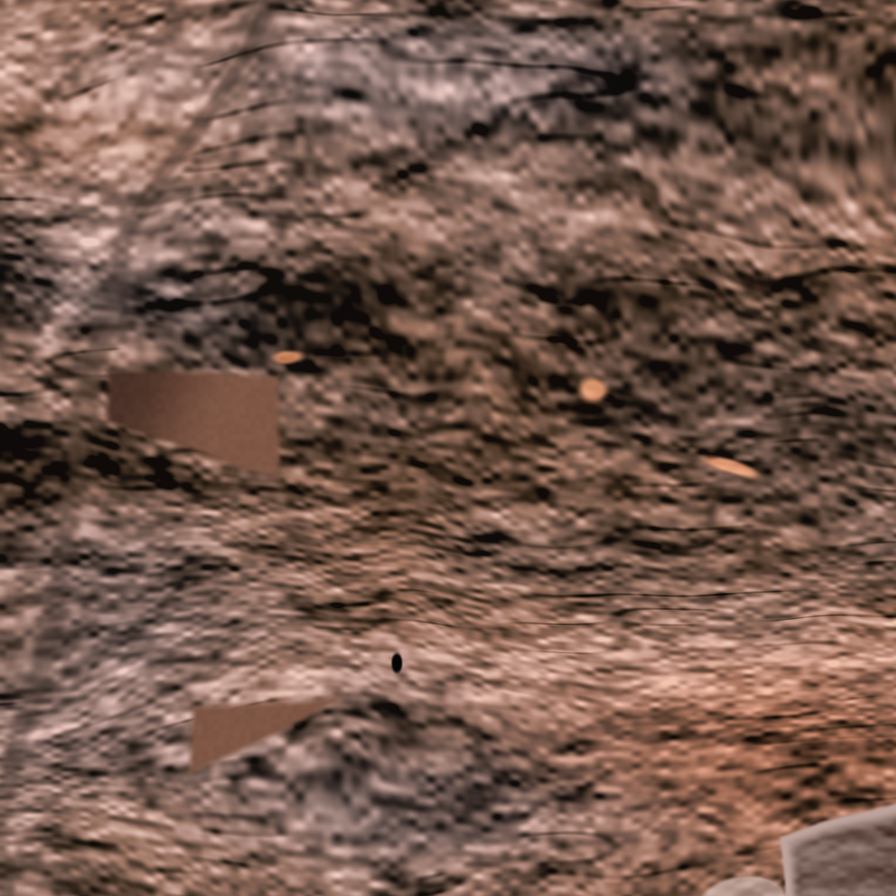
A Shadertoy shader for this texture:

```glsl
// Layered, sunlit sandstone cliff with crevices, sand pockets and loose stones.

float hash(vec2 p) {
    vec3 h = fract(p.xyx * 0.1031);
    h += dot(h, h.yzx + 33.33);
    return fract((h.x + h.y) * h.z);
}

float noise(vec2 p) {
    vec2 cell = floor(p), f = fract(p);
    f = f * f * (3.0 - 2.0 * f);
    return mix(mix(hash(cell), hash(cell + vec2(1, 0)), f.x),
               mix(hash(cell + vec2(0, 1)), hash(cell + vec2(1, 1)), f.x), f.y);
}

// Flat grains that grow rounder as they get finer
float strata(vec2 p) {
    vec2 freq = vec2(9, 32);
    float sum = 0.0;
    for (int i = 0; i < 4; i++) {
        float weight = (i == 0 || i == 3) ? 0.26 : 0.36;
        sum += weight * (noise(p * freq + 17.3 * float(i)) - 0.5);
        p.y += 0.04 * p.x;
        freq *= vec2(2.2, 1.65);
    }
    return sum;
}

float blob(vec2 p, vec2 centre, vec2 radius) {
    vec2 d = (p - centre) / radius;
    return exp(-dot(d, d));
}

// Broad light and dark beds of the cliff
float beds(vec2 p) {
    float t = 0.38;
    t += 0.19 * blob(p, vec2(0.08, 0.88), vec2(0.34, 0.14));
    t += 0.18 * blob(p, vec2(0.45, 0.745), vec2(0.32, 0.035));
    t += 0.10 * blob(p, vec2(0.50, 0.89), vec2(0.12, 0.08));
    t += 0.24 * blob(p, vec2(0.75, 0.26 + 0.1 * (p.x - 0.75)), vec2(0.50, 0.055));
    t += 0.10 * blob(p, vec2(0.25, 0.08), vec2(0.60, 0.10));
    t += 0.06 * blob(p, vec2(0.15, 0.28), vec2(0.25, 0.14));
    t -= 0.16 * blob(p, vec2(0.80, 0.90), vec2(0.25, 0.06));
    t -= 0.20 * blob(p, vec2(0.30, 0.67), vec2(0.16, 0.07));
    t -= 0.25 * blob(p, vec2(0.00, 0.69), vec2(0.07, 0.06));
    t -= 0.12 * blob(p, vec2(0.70, 0.60), vec2(0.35, 0.12));
    t -= 0.28 * blob(p, vec2(0.05, 0.475), vec2(0.19, 0.04));
    t -= 0.08 * blob(p, vec2(0.50, 0.46), vec2(0.30, 0.08));
    t -= 0.18 * blob(p, vec2(0.48, 0.12), vec2(0.16, 0.055));
    return t;
}

// Shadow brown through rust to pale pink, indexed by brightness
vec3 rockColor(float t) {
    vec3 c = mix(vec3(0.06, 0.04, 0.03), vec3(0.19, 0.13, 0.08), clamp((t - 0.04) / 0.10, 0.0, 1.0));
    c = mix(c, vec3(0.32, 0.23, 0.16), clamp((t - 0.14) / 0.10, 0.0, 1.0));
    c = mix(c, vec3(0.45, 0.33, 0.27), clamp((t - 0.24) / 0.11, 0.0, 1.0));
    c = mix(c, vec3(0.61, 0.43, 0.34), clamp((t - 0.35) / 0.12, 0.0, 1.0));
    c = mix(c, vec3(0.77, 0.60, 0.54), clamp((t - 0.47) / 0.17, 0.0, 1.0));
    return mix(c, vec3(0.93, 0.79, 0.72), clamp((t - 0.64) / 0.20, 0.0, 1.0));
}

void mainImage(out vec4 fragColor, in vec2 fragCoord) {
    vec2 uv = fragCoord / iResolution.xy;
    vec2 wobble = vec2(noise(uv * 13.0), noise(uv * 13.0 + 40.0)) - 0.5;
    vec2 p = uv + 0.025 * wobble;

    // Bedding bends: rising at the top and bottom, dipping in the middle
    vec2 q = uv;
    q.y += 0.07 * (noise(uv * vec2(3, 4)) - 0.5) + 0.012 * wobble.y + 0.04 * uv.x;
    q.y -= uv.x * (0.16 * smoothstep(0.72, 1.0, uv.y) + 0.12 * smoothstep(0.42, 0.15, uv.y));

    // Relief lit from above, with thin shadows under the ledges
    float relief = 1.1 * strata(q) - 0.5 * strata(q + vec2(0.0, 0.007));
    float ridge = 1.0 - abs(2.0 * noise(q * vec2(8, 42) + 71.0) - 1.0);
    float ledge = smoothstep(0.72, 1.0, ridge) * smoothstep(0.35, 0.7, noise(q * vec2(11, 19) + 9.0));
    float tone = beds(p) + relief - 0.20 * ledge;

    // Fracture running down the left side
    float crackX = 0.14 + 0.68 * max(p.y - 0.74, 0.0) - 0.2 * max(0.74 - p.y, 0.0);
    float crack = smoothstep(0.018, 0.004, abs(p.x - crackX));
    tone = mix(tone, 0.27 + 0.3 * relief, 0.65 * crack);

    // Pale upright slab and small knob
    tone += 0.30 * blob(p, vec2(0.075 + 0.3 * (p.y - 0.66), 0.66), vec2(0.022, 0.06));
    tone -= 0.22 * blob(p, vec2(0.507, 0.232), vec2(0.026, 0.014));
    vec3 col = rockColor(tone);

    // Grey weathering and rusty dust
    float grey = 0.45 * noise(uv * vec2(7, 13) + 5.0)
               + 0.8 * blob(p, vec2(0.50, 0.92), vec2(0.26, 0.10))
               + 0.6 * blob(p, vec2(0.12, 0.25), vec2(0.18, 0.16))
               + 0.7 * blob(p, vec2(0.48, 0.11), vec2(0.20, 0.07))
               + 0.8 * blob(p, vec2(0.16, 0.67), vec2(0.18, 0.08));
    float luma = dot(col, vec3(0.3, 0.59, 0.11));
    col = mix(col, luma * vec3(1.13, 0.96, 0.94), min(grey, 0.85));
    col *= mix(vec3(1), vec3(1.06, 0.92, 0.82), blob(p, vec2(0.88, 0.15), vec2(0.30, 0.12)));

    // Smooth sand pockets
    vec2 e = uv + 0.012 * wobble;
    float upper = min(min(e.x - 0.12, 0.315 - e.x), min(0.585 - e.y, e.y - 0.525 + 0.32 * (e.x - 0.125)));
    float lower = min(e.x - 0.213, min(0.218 - e.y, e.y - 0.135 - 0.47 * (e.x - 0.215)));
    vec3 sand = mix(vec3(0.29, 0.19, 0.15), vec3(0.50, 0.34, 0.27), smoothstep(0.12, 0.25, uv.x + 0.4 * (0.53 - uv.y)));
    sand += 0.025 * (noise(uv * 170.0) - 0.5);
    col = mix(col, sand, smoothstep(-0.004, 0.008, max(upper, lower)));

    // Bright chips and a dark pit
    float chips = blob(p, vec2(0.33, 0.61), vec2(0.017, 0.009))
                + blob(p, vec2(0.665, 0.565), vec2(0.018, 0.017))
                + blob(p, vec2(0.82, 0.472 - 0.5 * (p.x - 0.82)), vec2(0.032, 0.010));
    col = mix(col, vec3(0.85, 0.58, 0.43) + 0.5 * relief, smoothstep(0.25, 0.8, chips));
    col = mix(col, vec3(0.02), smoothstep(0.3, 0.7, blob(uv, vec2(0.443, 0.26), vec2(0.007, 0.013))));

    // Grey boulder in the corner with a lit rim, and a pale stone beside it
    float boulder = min(e.x - 0.875, 0.072 + 0.3 * (e.x - 0.885) - e.y);
    vec3 stone = vec3(0.43, 0.34, 0.31) + 0.45 * relief;
    stone = mix(vec3(0.74, 0.64, 0.61), stone, smoothstep(0.004, 0.022, boulder));
    col = mix(col, stone, smoothstep(-0.003, 0.003, boulder));
    col = mix(col, vec3(0.72, 0.61, 0.57) + 0.4 * relief,
              smoothstep(0.3, 0.45, blob(e, vec2(0.83, -0.005), vec2(0.045, 0.025))));

    fragColor = vec4(clamp(col, 0.0, 1.0), 1.0);
}
```
